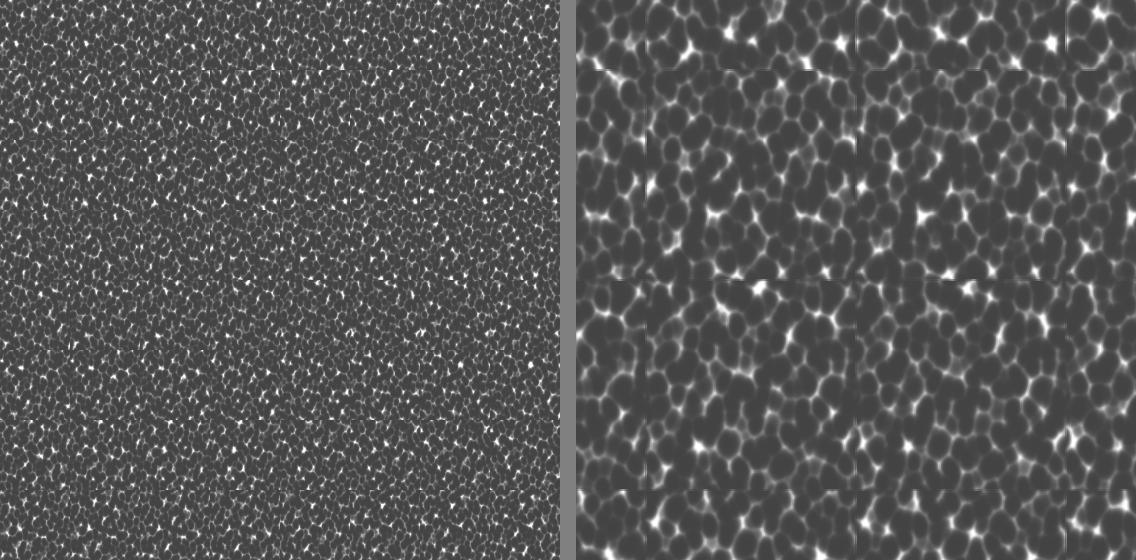
Left: the whole. Right: its middle third, enlarged.
Write a WebGL 1 fragment shader that draws this texture.

```glsl
precision highp float;
// Draws a dark grey foam of small oval cells with glowing junctions, cut into seamed tiles.

uniform vec2 u_resolution;

#define TILES 8.0         // seamed tiles across the canvas
#define TILE_SPAN 4.4     // extent of one tile in foam space
#define BASE_GREY 0.263
#define GLOW 25.5         // brightness of the junctions
#define SHARPNESS 7.0     // fall-off from junction to cell centre
#define START_DEPTH 4.3   // depth of the first slice through the foam
#define COLUMN_DRIFT 0.045 // change of depth from one column to the next
#define ROW_DRIFT 0.37    // change of depth from one row to the next
#define SOFTNESS 0.001    // spacing of the smoothing samples on the canvas

// Distance to the nearest point of the unit lattice
float latticeDistance(vec3 p) {
  return length(fract(p) - 0.5);
}

// Slice through three skewed sphere lattices, each turned from the last
float foamDistance(vec3 p) {
  mat3 skew = mat3(-2.0, -1.0, 2.0,
                    3.0, -2.0, 1.0,
                    1.0,  2.0, 2.0);
  float nearest = 1.0;
  for (int i = 0; i < 3; i++) {
    p = p * skew * (0.5 - 0.1 * float(i));
    nearest = min(nearest, latticeDistance(p));
  }
  return nearest;
}

// Each tile shows the foam at a slightly different depth
float foamLight(vec2 uv) {
  vec2 tile = floor(uv * TILES);
  vec2 local = fract(uv * TILES) * TILE_SPAN;
  float depth = START_DEPTH + dot(tile, vec2(COLUMN_DRIFT, ROW_DRIFT));
  float light = GLOW * pow(foamDistance(vec3(local, depth)), SHARPNESS);
  return min(BASE_GREY + light, 1.0);
}

void main() {
  vec2 uv = gl_FragCoord.xy / min(u_resolution.x, u_resolution.y);

  // Average four samples to soften walls and seams
  float grey = 0.0;
  for (int j = 0; j < 2; j++) {
    for (int i = 0; i < 2; i++) {
      vec2 offset = vec2(float(i), float(j)) - 0.5;
      grey += 0.25 * foamLight(uv + SOFTNESS * offset);
    }
  }
  gl_FragColor = vec4(vec3(grey), 1.0);
}
```
